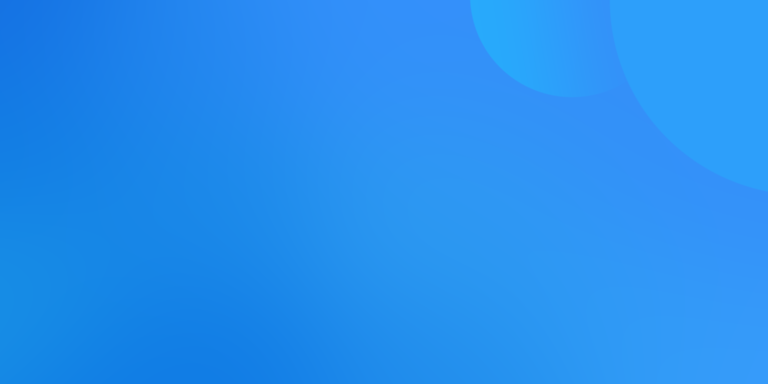
Give the GLSL for this background, as a Shadertoy shader.

```glsl
// Adds a colour to a weighted sum, with a Gaussian falloff around its centre.
void addGlow(inout vec4 sum, vec2 p, vec2 center, vec2 spread, vec3 color) {
    vec2 d = (p - center) / spread;
    float weight = exp(-dot(d, d));
    sum += vec4(color, 1.0) * weight;
}

// Coverage of a disc with a softened rim.
float disc(vec2 p, vec2 center, float radius, float blur) {
    return 1.0 - smoothstep(-blur, blur, length(p - center) - radius);
}

// Smooth blend of colour glows, normalised by their total weight.
vec3 backdrop(vec2 p) {
    vec2 wide = vec2(0.44, 0.34);
    vec2 tight = vec2(0.34, 0.26);
    vec4 sum = vec4(0.0);

    // Upper band: deep blue corner turning to periwinkle
    addGlow(sum, p, vec2(0.00, 1.00), tight, vec3(0.075, 0.435, 0.885));
    addGlow(sum, p, vec2(0.45, 0.88), tight, vec3(0.125, 0.520, 0.930));
    addGlow(sum, p, vec2(0.95, 0.98), wide, vec3(0.205, 0.565, 0.985));
    addGlow(sum, p, vec2(1.55, 0.85), wide, vec3(0.205, 0.560, 0.975));

    // Middle band: azure at the left edge, a lighter sweep in the centre
    addGlow(sum, p, vec2(0.00, 0.62), tight, vec3(0.065, 0.485, 0.890));
    addGlow(sum, p, vec2(0.50, 0.48), tight, vec3(0.100, 0.535, 0.910));
    addGlow(sum, p, vec2(1.15, 0.42), wide, vec3(0.175, 0.605, 0.945));
    addGlow(sum, p, vec2(1.95, 0.47), wide, vec3(0.205, 0.565, 0.980));
    addGlow(sum, p, vec2(-0.02, 0.25), tight, vec3(0.095, 0.570, 0.900));

    // Lower band: a dark pool rising to a bright right corner
    addGlow(sum, p, vec2(0.50, 0.02), wide, vec3(0.060, 0.480, 0.895));
    addGlow(sum, p, vec2(1.20, 0.00), tight, vec3(0.125, 0.550, 0.925));
    addGlow(sum, p, vec2(1.62, 0.14), tight, vec3(0.185, 0.615, 0.960));
    addGlow(sum, p, vec2(2.00, 0.05), tight, vec3(0.220, 0.615, 0.985));

    return sum.rgb / sum.a;
}

void mainImage(out vec4 fragColor, in vec2 fragCoord) {
    // Canvas units: two wide, one high
    vec2 p = fragCoord / iResolution.xy * vec2(2.0, 1.0);
    float blur = 1.0 / iResolution.y;
    vec3 color = backdrop(p);

    // Small disc, fading out to the right
    vec3 cyan = vec3(0.155, 0.665, 0.985);
    float fade = 1.0 - smoothstep(1.23, 1.66, p.x + 0.15 * (p.y - 1.0));
    color = mix(color, cyan, disc(p, vec2(1.490, 1.013), 0.266, blur) * fade);

    // Large disc in the corner
    vec3 sky = vec3(0.175, 0.625, 0.980);
    color = mix(color, sky, 0.95 * disc(p, vec2(2.096, 1.0), 0.508, blur));

    fragColor = vec4(color, 1.0);
}
```
